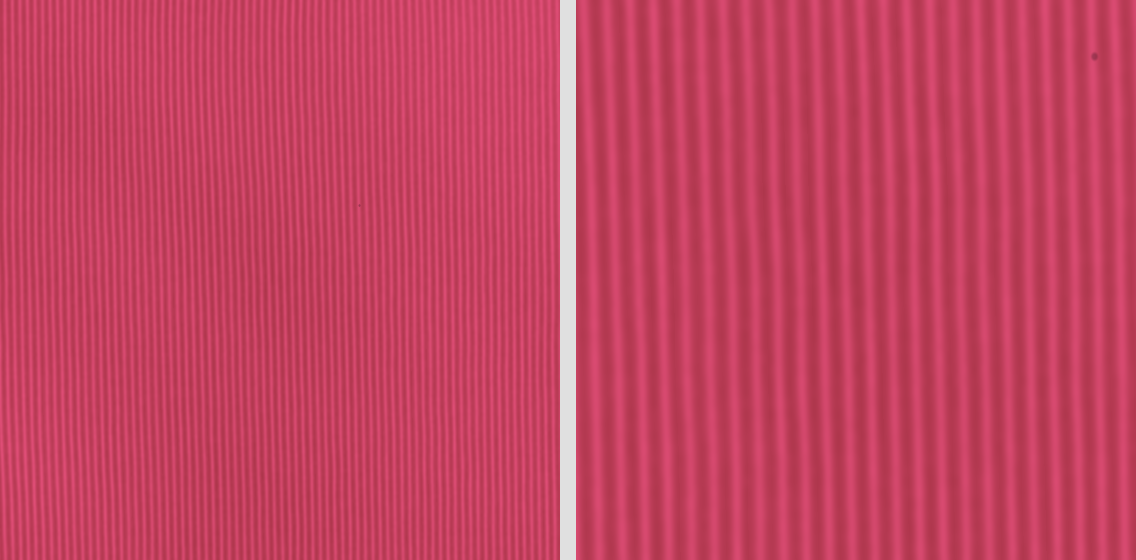
Left, the full canvas; right, a detail of the centre.
Reproduce this texture procedurally as a WebGL 1 fragment shader.

```glsl
precision highp float;
// Pink ribbed knit: 73 fine, slightly leaning vertical ribs with soft grooves.
// A cosine profile shades each rib; value noise bends the ribs, varies their
// depth, adds fibre grain and lays broad soft folds over the cloth.
uniform vec2 u_resolution;

float hash(vec2 p) {
  p = fract(p * vec2(0.1031, 0.1173));
  p += dot(p, p.yx + 33.33);
  return fract((p.x + p.y) * p.x * 17.3);
}

float noise(vec2 p) {
  vec2 i = floor(p);
  vec2 f = fract(p);
  f = f * f * (3.0 - 2.0 * f);
  return mix(mix(hash(i), hash(i + vec2(1.0, 0.0)), f.x),
             mix(hash(i + vec2(0.0, 1.0)), hash(i + 1.0), f.x), f.y);
}

// Soft elliptical patch of light or shade
float patchAt(vec2 uv, vec2 center, vec2 size) {
  vec2 d = (uv - center) / size;
  return exp(-dot(d, d));
}

// Rib coordinate: whole numbers fall on the ridges
float ribCoord(vec2 uv) {
  float lean = 0.008 + 0.022 * patchAt(uv, vec2(0.42, 0.5), vec2(0.5, 0.8));
  float bend = 0.006 * (noise(uv * vec2(2.5, 3.5) + 7.0) - 0.5);
  float wobble = 0.0012 * (noise(uv * vec2(30.0, 18.0)) - 0.5);
  return 73.0 * (uv.x + lean * (uv.y - 0.5) + bend + wobble);
}

void main() {
  vec2 uv = gl_FragCoord.xy / u_resolution;

  // Rounded ridge, its groove a little steeper on one side
  float rib = ribCoord(uv);
  float angle = 6.28318 * rib;
  float ridge = 0.5 + 0.5 * cos(angle + 0.35 * sin(angle));
  ridge = pow(ridge, 0.85);

  // Uneven depth from rib to rib and along each rib
  float id = floor(rib + 0.5);
  float along = noise(vec2(id * 3.7, uv.y * 14.0));
  float depth = 0.68 + 0.14 * along + 0.1 * (hash(vec2(id, 5.0)) - 0.5);
  depth *= 1.0 - 0.25 * patchAt(uv, vec2(1.0, 1.0), vec2(0.35, 0.3));

  // Broad folds, darker through the middle and lighter at the corners
  float fold = 0.16 * (noise(uv * vec2(3.0, 4.0) + uv.yx * 1.5) - 0.5);
  fold += 0.20 * patchAt(uv, vec2(1.0, 1.0), vec2(0.45, 0.3));
  fold += 0.10 * patchAt(uv, vec2(0.05, 0.15), vec2(0.25, 0.35));
  fold -= 0.13 * patchAt(uv, vec2(0.5, 0.45), vec2(0.22, 0.25));
  fold -= 0.11 * patchAt(uv, vec2(0.52, 0.08), vec2(0.25, 0.25));
  fold -= 0.08 * patchAt(uv, vec2(0.1, 0.75), vec2(0.14, 0.12));

  // Fine fibre grain
  float grain = 0.08 * (noise(uv * vec2(200.0, 150.0)) - 0.5)
              + 0.07 * (noise(uv * vec2(90.0, 60.0) + 31.0) - 0.5);

  float light = 0.53 + (ridge - 0.5) * depth + fold + grain;
  vec3 grooveColor = vec3(0.685, 0.215, 0.300);
  vec3 ridgeColor = vec3(0.865, 0.298, 0.455);
  vec3 color = mix(grooveColor, ridgeColor, clamp(light, -0.1, 1.15));

  // One tiny dark speck of lint
  vec2 speck = (uv - vec2(0.642, 0.633)) * vec2(1.0, 0.8);
  color *= 1.0 - 0.25 * (1.0 - smoothstep(0.0008, 0.0028, length(speck)));

  gl_FragColor = vec4(color, 1.0);
}
```
